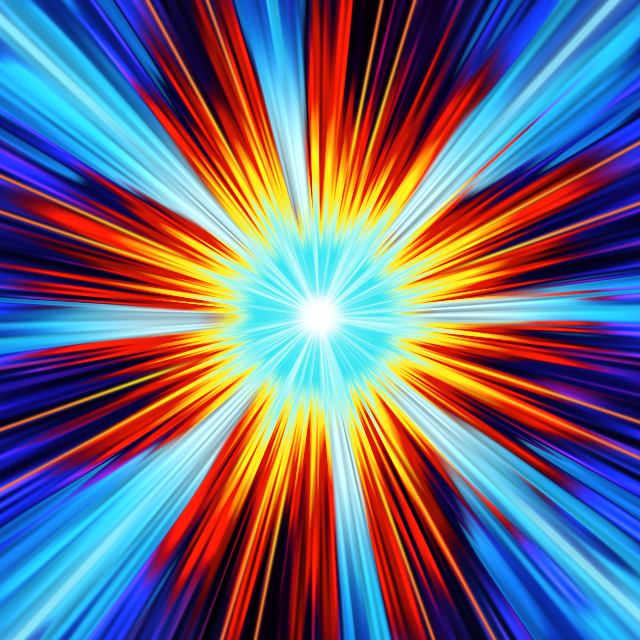
This background is drawn by a three.js fragment shader. Its source:

```glsl
// Radial burst: white-cyan core, fiery spikes and eight blue light beams on dark navy.
varying vec2 vUv;

#define CENTER vec2(0.499, 0.505)
#define CORE_RADIUS 0.036
#define BEAM_WIDE 10.6
#define BEAM_SLIM 5.2
#define RAY_WIDTH 0.003
#define SPIKE_SHORT 0.62
#define SPIKE_LONG 1.32
#define HALO_SPREAD 1.7

const vec3 WHITE = vec3(1.0);
const vec3 CYAN = vec3(0.2, 0.9, 0.95);
const vec3 PALE = vec3(0.76, 0.97, 0.82);
const vec3 YELLOW = vec3(1.0, 0.92, 0.12);
const vec3 ORANGE = vec3(1.0, 0.54, 0.04);
const vec3 RED = vec3(0.85, 0.09, 0.02);
const vec3 MAROON = vec3(0.42, 0.01, 0.08);
const vec3 NAVY = vec3(0.05, 0.04, 0.44);
const vec3 BLACK = vec3(0.08, 0.0, 0.14);
const vec3 BLUE = vec3(0.03, 0.3, 0.92);
const vec3 SKY = vec3(0.14, 0.76, 0.98);
const vec3 MIST = vec3(0.72, 0.89, 0.93);

float hash(vec2 p) {
  vec3 q = fract(vec3(p.xyx) * 0.1031);
  q += dot(q, q.yzx + 33.33);
  return fract((q.x + q.y) * q.z);
}

// Value noise around the circle, stretched along the radius.
float streak(float turn, float r, float count, float along) {
  vec2 p = vec2(turn * count, r * along + count);
  vec2 cell = floor(p);
  vec2 f = smoothstep(0.0, 1.0, fract(p));
  float x0 = mod(cell.x, count);
  float x1 = mod(cell.x + 1.0, count);
  float low = mix(hash(vec2(x0, cell.y)), hash(vec2(x1, cell.y)), f.x);
  float high = mix(hash(vec2(x0, cell.y + 1.0)), hash(vec2(x1, cell.y + 1.0)), f.x);
  return mix(low, high, f.y);
}

float angleGap(float a, float b) {
  return abs(mod(a - b + 180.0, 360.0) - 180.0);
}

// Colour of the burst from its hot centre to its dark end.
vec3 fire(float t, vec3 dark) {
  vec3 c = mix(CYAN, PALE, smoothstep(0.1, 0.15, t));
  c = mix(c, YELLOW, smoothstep(0.145, 0.18, t));
  c = mix(c, ORANGE, smoothstep(0.195, 0.235, t));
  c = mix(c, RED, smoothstep(0.23, 0.275, t));
  c = mix(c, MAROON, smoothstep(0.32, 0.4, t));
  return mix(c, dark, smoothstep(0.37, 0.47, t));
}

void main() {
  vec2 p = vUv - CENTER;
  float r = length(p);
  float angle = atan(p.y, p.x + 1e-6);
  float deg = degrees(angle);
  float turn = fract(angle / 6.283185);

  // Streak layers
  float broad = streak(turn, r, 84.0, 2.0);
  float medium = streak(turn, r, 230.0, 4.0);
  float fine = streak(turn, r, 470.0, 5.0);
  float mixed = 0.35 * broad + 0.4 * medium + 0.25 * fine;
  float sharp = smoothstep(0.24, 0.78, mixed);

  // Beams, bright cores and thin rays, one set per eighth of the circle
  float cover = 0.0;
  float halo = 0.0;
  float core = 0.0;
  float rays = 0.0;
  float rim = 1.0;
  for (int i = 0; i < 8; i++) {
    float k = float(i);
    float diagonal = mod(k, 2.0);
    float upright = step(1.5, mod(k, 4.0)) * (1.0 - diagonal);
    float center = 45.0 * k + 2.0 + 7.5 * upright;
    float spread = mix(0.52, 1.1, smoothstep(0.15, 0.55, r));
    float width = mix(BEAM_SLIM, BEAM_WIDE * spread, diagonal);
    float gap = angleGap(deg, center);
    float edge = gap / width + (mixed - 0.5) * 2.4 * smoothstep(0.15, 0.5, r);
    cover = max(cover, 1.0 - smoothstep(0.75, 1.05, edge));
    rim = min(rim, gap / width);
    halo = max(halo, exp(-pow(gap / (width * HALO_SPREAD), 2.0)));
    float offset = r * radians(gap);
    core += diagonal * (exp(-pow(offset / 0.006, 2.0)) + 0.45 * exp(-pow(offset / 0.026, 2.0)));

    float lean = 7.0 * diagonal * (1.0 - step(1.5, mod(k, 4.0)));
    float rayCenter = 45.0 * k + 24.0 + lean;
    float split = mix(4.5, 2.8, diagonal);
    float rayGap = abs(angleGap(deg, rayCenter) - split);
    rays += exp(-pow(r * radians(rayGap) / RAY_WIDTH, 2.0));
  }

  // Dark surround with magenta glints and blue streaks beside the beams
  float side = smoothstep(0.25, 0.75, abs(cos(angle)));
  vec3 dark = mix(BLACK, NAVY, side) * (0.2 + 1.5 * medium);
  dark += vec3(0.4, 0.02, 0.12) * smoothstep(0.6, 0.95, fine) * (1.0 - smoothstep(0.4, 0.7, r));
  float outer = smoothstep(0.3, 0.55, r);
  dark += BLUE * outer * halo * smoothstep(0.3, 0.75, mixed);

  // Fiery spikes, longer above and below
  float t = r / mix(SPIKE_SHORT, SPIKE_LONG, sharp);
  t = mix(r, t, smoothstep(0.07, 0.18, r));
  t += (0.07 * halo - 0.05 * (1.0 - side)) * smoothstep(0.28, 0.5, r);
  vec3 color = fire(t, dark);
  color *= mix(1.0, 0.25 + 1.3 * fine, smoothstep(0.2, 0.38, r));

  // Blue beams, misty near the middle and deeper blue at the rim
  vec3 beam = mix(MIST, SKY, smoothstep(0.24, 0.46, r));
  beam = mix(beam, BLUE, smoothstep(0.45, 0.85, r) * 0.3);
  beam = mix(beam, BLUE, outer * smoothstep(0.35, 1.0, rim) * 0.65);
  beam = mix(beam, vec3(0.03, 0.12, 0.62), outer * smoothstep(0.45, 0.75, medium) * 0.85);
  beam *= 0.7 + 0.54 * fine;
  color = mix(color, beam, cover * smoothstep(0.11, 0.2, r));
  color = mix(color, vec3(0.6, 0.95, 1.0), min(core, 1.0) * smoothstep(0.25, 0.5, r) * 0.85);

  // Thin glowing rays
  vec3 rayColor = mix(YELLOW, vec3(1.0, 0.46, 0.2), smoothstep(0.25, 0.5, r));
  color = mix(color, rayColor, min(rays, 1.0) * smoothstep(0.17, 0.28, r) * 0.95);

  // Pale inner streaks and white centre
  float inner = 1.0 - smoothstep(0.1, 0.2, r);
  float shine = smoothstep(0.35, 0.8, broad * 0.55 + medium * 0.45);
  color = mix(color, vec3(0.86, 1.0, 0.98), inner * shine * 0.8);
  color = mix(color, WHITE, exp(-pow(r / CORE_RADIUS, 4.0)));
  color = mix(color, WHITE, 0.55 * exp(-pow(r / (CORE_RADIUS * 1.6), 2.0)));
  gl_FragColor = vec4(clamp(color, 0.0, 1.0), 1.0);
}
```
